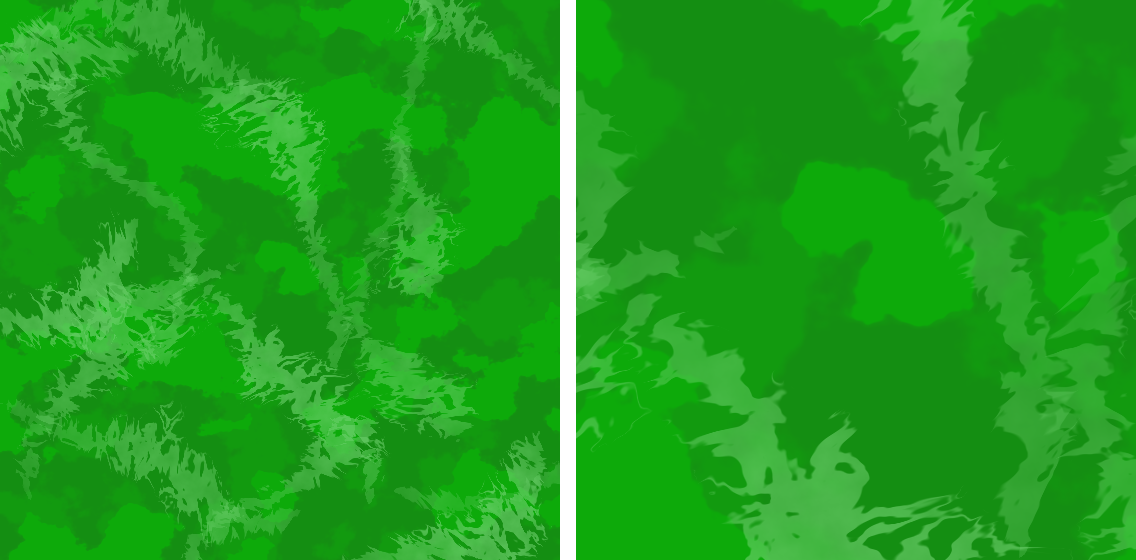
Left: the whole. Right: its middle third, enlarged.
This texture is drawn by a three.js fragment shader. Its source:

```glsl
// Lacy pale lichen trails wandering over a mottled green ground.
varying vec2 vUv;

#define STROKES 14
#define HALF_LENGTH 0.29
#define THIN 0.016
#define WIDE 0.062
#define LACE_SCALE vec2(42.0, 25.0)
#define PATCH_SCALE 4.6
#define PATCH_LEVEL 0.018
#define DARK_GREEN vec3(0.08, 0.555, 0.07)
#define MID_GREEN vec3(0.07, 0.605, 0.06)
#define BRIGHT_GREEN vec3(0.05, 0.665, 0.04)
#define VEIL_COLOR vec3(0.45, 0.83, 0.45)

vec2 hash2(vec2 p) {
  vec3 q = fract(p.xyx * vec3(0.1031, 0.1030, 0.0973));
  q += dot(q, q.yzx + 33.33);
  return fract((q.xx + q.yz) * q.zy);
}

vec2 gradientAt(vec2 cell) {
  float angle = 6.2832 * hash2(cell + 200.0).x;
  return vec2(cos(angle), sin(angle));
}

// Gradient noise, centred on zero
float noise(vec2 p) {
  vec2 i = floor(p);
  vec2 f = p - i;
  vec2 u = f * f * f * (f * (f * 6.0 - 15.0) + 10.0);
  vec2 e = vec2(1.0, 0.0);
  float bottom = mix(dot(gradientAt(i), f), dot(gradientAt(i + e.xy), f - e.xy), u.x);
  float top = mix(dot(gradientAt(i + e.yx), f - e.yx), dot(gradientAt(i + e.xx), f - e.xx), u.x);
  return mix(bottom, top, u.y);
}

float fbm(vec2 p) {
  float sum = 0.0;
  float amp = 0.5;
  for (int i = 0; i < 6; i++) {
    sum += amp * noise(p);
    p = mat2(1.6, 1.2, -1.2, 1.6) * p + 7.3;
    amp *= 0.5;
  }
  return sum;
}

// Branching web of fingers; edge is 1 on the spine and 0 at the rim
float lace(vec2 p, float edge) {
  p += 0.7 * vec2(noise(p * 0.7 + 11.0), noise(p * 0.7 + 47.0));
  float web = noise(p) + 0.4 * noise(p * 2.3 + 5.0) + 0.2 * noise(p * 5.1);
  return smoothstep(-0.045, 0.045, 0.08 + 0.3 * edge - abs(web));
}

// One trail: x is its veil opacity, y its nearness
vec2 trail(vec2 uv, float id, float swell) {
  vec2 center = fract(vec2(0.21, 0.34) + id * vec2(0.7549, 0.5698));
  vec2 rnd = hash2(vec2(id, 3.0));
  vec2 phase = 6.2832 * hash2(vec2(id, 19.0));
  float angle = 3.1416 * rnd.x;
  float c = cos(angle);
  float s = sin(angle);
  vec2 q = mat2(c, -s, s, c) * (uv - center);

  // Wavy spine and distance to it
  vec2 wave = q.x * vec2(8.0, 17.0) + phase;
  float spine = dot(vec2(0.07, 0.025), sin(wave));
  float slope = dot(vec2(0.56, 0.425), cos(wave));
  float across = (q.y - spine) / sqrt(1.0 + slope * slope);
  float dist = abs(across);
  float rest = HALF_LENGTH - abs(q.x);
  float near = exp(-dist * dist / 0.006) * smoothstep(-0.06, 0.06, rest);

  // Width swells along the trail and tapers at both ends
  float bulge = 0.5 + 0.5 * sin(q.x * 10.0 + phase.x + phase.y);
  float taper = smoothstep(0.0, 0.05, rest);
  float width = mix(THIN, WIDE, bulge * bulge * bulge) * taper * swell;
  if (width < 0.002 || dist > 1.4 * width) return vec2(0.0, near);

  float cover = lace(vec2(q.x, across) * LACE_SCALE + id * 13.0, 1.0 - dist / width);
  float opacity = mix(0.27, 0.52, bulge) * mix(0.75, 1.2, rnd.y);
  return vec2(cover * opacity * mix(0.6, 1.0, taper), near);
}

// Flat bright patches with ragged rims on softly mottled dark green
vec3 ground(vec2 uv, float shade) {
  float mottle = fbm(uv * 8.0 + 31.0);
  vec3 color = mix(DARK_GREEN, MID_GREEN, smoothstep(-0.01, 0.09, mottle));
  float patches = fbm(uv * vec2(0.9, 1.1) * PATCH_SCALE + 3.7);
  patches += 0.25 * mottle + 0.012 * noise(uv * 170.0) - 0.08 * shade;
  color = mix(color, MID_GREEN, 0.6 * smoothstep(-0.035, 0.0, patches - PATCH_LEVEL));
  return mix(color, BRIGHT_GREEN, smoothstep(-0.008, 0.008, patches - PATCH_LEVEL));
}

void main() {
  float swell = 1.0 + 0.8 * noise(vUv * 13.0);
  float clear = 1.0;
  float shade = 0.0;
  for (int i = 0; i < STROKES; i++) {
    vec2 layer = trail(vUv, float(i), swell);
    clear *= 1.0 - layer.x;
    shade = max(shade, layer.y);
  }
  float cloud = 1.0 + 0.5 * fbm(vUv * 30.0);
  float veil = min((1.0 - clear) * cloud, 0.75);
  gl_FragColor = vec4(mix(ground(vUv, shade), VEIL_COLOR, veil), 1.0);
}
```
